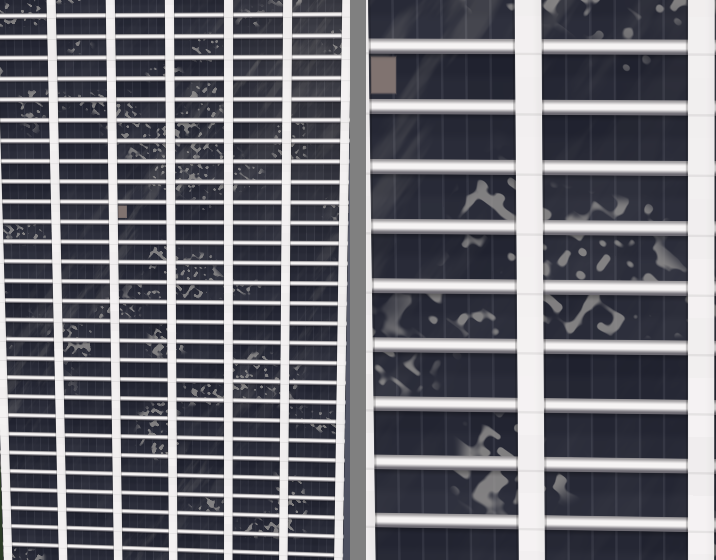
Left: the whole. Right: its middle third, enlarged.
Reproduce this pattern procedurally as a WebGL 2 fragment shader.

```glsl
#version 300 es
precision highp float;
uniform vec2 u_resolution;
out vec4 outColor;

float hash(vec2 p) {
    p = fract(p * vec2(123.34, 456.21));
    p += dot(p, p + 45.32);
    return fract(p.x * p.y);
}

float noise(vec2 p) {
    vec2 i = floor(p), f = fract(p);
    f = f * f * (3.0 - 2.0 * f);
    return mix(mix(hash(i), hash(i + vec2(1, 0)), f.x),
               mix(hash(i + vec2(0, 1)), hash(i + vec2(1, 1)), f.x), f.y);
}

float fbm(vec2 p) {
    float sum = 0.0, amp = 0.5;
    for (int i = 0; i < 4; i++) {
        sum += amp * noise(p);
        p = p * 2.03 + 17.1;
        amp *= 0.5;
    }
    return sum;
}

// Smooth coverage of |d| < halfWidth, with aa as the width of one pixel
float stripe(float d, float halfWidth, float aa) {
    return 1.0 - smoothstep(halfWidth - 0.6 * aa, halfWidth + 0.6 * aa, abs(d));
}

float bell(float d, float width) {
    return exp(-d * d / (width * width));
}

// Dark glass with panes and a broken reflection of streets
vec3 glassColor(vec2 uv, vec2 bay, vec2 cell, float aa) {
    vec3 glass = vec3(0.145, 0.153, 0.203) + 0.03 * (hash(bay + 3.7) - 0.5);
    glass += 0.018 * smoothstep(0.4, 0.6, cell.y);

    // Mullions and small differences between panes
    float pane = (cell.x - 0.077) / 0.846 * 6.0;
    glass += 0.022 * (hash(bay * 7.0 + floor(pane)) - 0.5);
    glass += 0.055 * stripe(fract(pane + 0.5) - 0.5, 0.05, aa * 7.0);

    // Diagonal reflected streaks, shifted slightly in each bay
    vec2 q = vec2(uv.x, uv.y * 1.6) + 0.012 * (vec2(hash(bay), hash(bay + 9.0)) - 0.5);
    float across = q.x + 0.7 * q.y;
    float along = 0.8 * q.y - 0.6 * q.x;
    float band = bell(across - 0.82, 0.13) + 0.8 * bell(across - 1.5, 0.1);
    float haze = smoothstep(0.45, 0.95, uv.x) * (1.0 - smoothstep(0.2, 0.55, uv.y));
    float streak = smoothstep(0.42, 0.68, fbm(vec2(across * 34.0, along * 8.0)));
    glass += vec3(0.11, 0.105, 0.085) * streak * (0.12 + 0.75 * band + 0.35 * haze);
    glass += vec3(0.06, 0.055, 0.04) * haze;

    // Scattered glints in small clusters
    float cluster = smoothstep(0.66, 0.82, noise(q * vec2(8.0, 13.0) + 4.3) + 0.1 * band);
    float glint = smoothstep(0.62, 0.8, noise(vec2(across * 75.0, along * 110.0)));
    glass = mix(glass, vec3(0.62, 0.61, 0.6), 0.75 * cluster * glint);

    // One pale blind
    vec2 blind = abs(uv - vec2(0.35, 0.378)) - vec2(0.012, 0.011);
    return mix(glass, vec3(0.5, 0.45, 0.44), 1.0 - smoothstep(-0.001, 0.001, max(blind.x, blind.y)));
}

// Floor beam: lit ridge between a paler upper lip and a darker lower lip
vec3 beamColor(float y) {
    float ridge = 1.0 - smoothstep(0.025, 0.115, abs(y + 0.008));
    vec3 lip = mix(vec3(0.6, 0.59, 0.6), vec3(0.43, 0.42, 0.45), smoothstep(-0.05, 0.05, y));
    return mix(lip, vec3(0.965, 0.955, 0.955), ridge);
}

void main() {
    vec2 uv = gl_FragCoord.xy / u_resolution;
    uv.y = 1.0 - uv.y;

    // Perspective grid: columns converge downward, floors shrink and tilt
    float column = (uv.x - mix(-0.023, 0.023, uv.y)) / mix(0.169, 0.1573, uv.y);
    float tilt = (uv.x - 0.073) / 0.837 * (-0.0026 + 0.0078 * uv.y + 0.013 * uv.y * uv.y);
    float drop = uv.y - 0.0286 - tilt;
    float level = 26.42 * drop / (1.0 - 0.0806 * drop);

    vec2 grid = vec2(column, level);
    vec2 aa = fwidth(grid);
    vec2 nearest = fract(grid + 0.5) - 0.5;

    // Windows, with a shadow under each beam
    vec3 color = glassColor(uv, floor(grid), fract(grid), aa.x);
    color *= 1.0 - 0.28 * (1.0 - smoothstep(0.1, 0.24, fract(level)));
    color = mix(color, beamColor(nearest.y), stripe(nearest.y, 0.125, aa.y));

    // Narrow recess beside each column
    color *= 1.0 - 0.2 * stripe(nearest.x, 0.09, aa.x);

    // White columns with faint panel joints
    vec3 white = vec3(0.95, 0.94, 0.942) - 0.025 * smoothstep(0.02, 0.07, nearest.x);
    white += 0.02 * (hash(floor(grid + 0.5)) - 0.5);
    white -= 0.06 * stripe(nearest.y - 0.12, 0.02, aa.y);
    color = mix(color, white, stripe(nearest.x, 0.077, aa.x));

    // Ground on the left and the side wall on the right
    vec3 ground = mix(vec3(0.88, 0.84, 0.8), vec3(0.17, 0.23, 0.15), smoothstep(0.825, 0.84, uv.y));
    color = mix(color, ground, smoothstep(0.077, 0.077 + aa.x, -column));
    vec3 wall = mix(vec3(0.4, 0.41, 0.47), vec3(0.3, 0.31, 0.37), uv.y);
    color = mix(color, wall, smoothstep(6.077, 6.077 + aa.x, column));

    outColor = vec4(color, 1.0);
}
```
